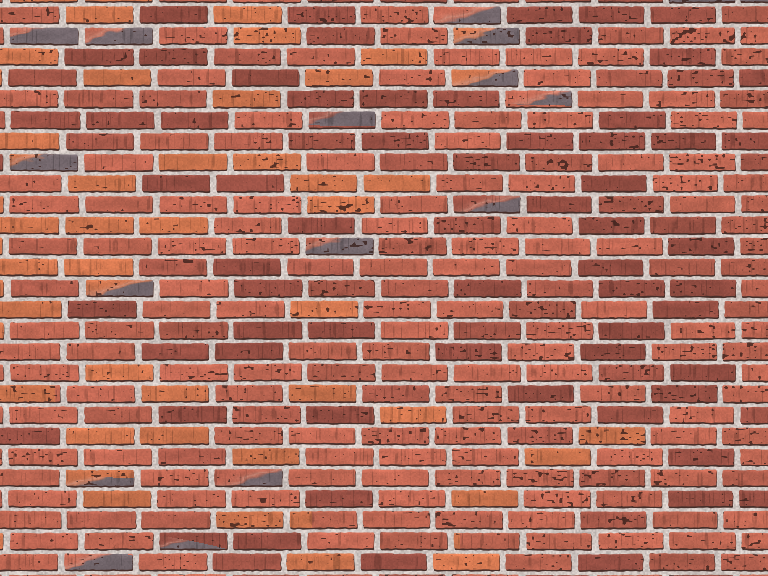
A WebGL 1 fragment shader for this texture:

```glsl
precision highp float;
// Weathered red brick wall: long courses, pale mortar, pitted faces and a few grey-flashed bricks.

uniform vec2 u_resolution;

// All lengths below are in course heights.
const float COURSES = 27.375;
const float BRICK_PITCH = 3.555;
const float COURSE_SHIFT = 0.88;
const vec2 BRICK_HALF = vec2(1.645, 0.39);

const vec3 RED = vec3(0.76, 0.41, 0.33);
const vec3 DARK_RED = vec3(0.59, 0.31, 0.265);
const vec3 ORANGE = vec3(0.81, 0.46, 0.31);
const vec3 GREY = vec3(0.46, 0.41, 0.43);
const vec3 PALE = vec3(0.80, 0.60, 0.54);
const vec3 MORTAR = vec3(0.87, 0.83, 0.81);
const vec3 SHADOW = vec3(0.23, 0.13, 0.11);

float hash(vec2 p) {
  vec3 a = fract(vec3(p.xyx) * 0.1031);
  a += dot(a, a.yzx + 33.33);
  return fract((a.x + a.y) * a.z);
}

float noise(vec2 p) {
  vec2 i = floor(p), f = fract(p);
  f = f * f * (3.0 - 2.0 * f);
  return mix(mix(hash(i), hash(i + vec2(1.0, 0.0)), f.x),
             mix(hash(i + vec2(0.0, 1.0)), hash(i + vec2(1.0)), f.x), f.y);
}

float roundBox(vec2 p, vec2 halfSize, float radius) {
  vec2 d = abs(p) - halfSize + radius;
  return length(max(d, 0.0)) + min(max(d.x, d.y), 0.0) - radius;
}

float cover(float dist, float blur) {
  return 1.0 - smoothstep(-blur, blur, dist);
}

// Fired clay colour of one brick; place runs 0..1 from the top left.
vec3 clayColor(vec2 id, vec2 place) {
  float tone = hash(id + 11.0) + 0.12 * (place.y - 0.5);
  vec3 clay = mix(DARK_RED, RED, smoothstep(0.12, 0.62, tone));
  float orangeChance = mix(0.28, 0.04, place.x);
  clay = mix(clay, ORANGE, step(hash(id + 37.0), orangeChance));
  return clay * (0.95 + 0.1 * hash(id + 53.0));
}

// Slanted grey burn with a pale rim, on a few bricks.
vec3 addFlash(vec3 clay, vec2 q, vec2 id, vec2 place) {
  float topRight = smoothstep(0.25, 0.0, place.y) * (0.4 + 0.6 * place.x);
  float bottomLeft = smoothstep(0.75, 1.0, place.y) * (1.0 - place.x);
  float chance = 0.02 + 0.15 * topRight + 0.16 * bottomLeft;
  float flashed = step(hash(id + 71.0), chance);
  float slant = q.y + 0.32 * q.x + 0.7 * hash(id + 83.0) - 0.25;
  slant += 0.25 * (noise(q * vec2(2.0, 6.0) + id * 7.0) - 0.5);
  vec3 burnt = mix(clay, PALE, 0.6 * exp(-9.0 * abs(slant + 0.12)));
  burnt = mix(burnt, GREY, smoothstep(-0.07, 0.09, slant));
  return mix(clay, burnt, flashed);
}

// Grain, vertical drag marks and dark pits.
vec3 wearFace(vec3 clay, vec2 q, vec2 id, vec2 place, float aa) {
  vec2 seed = id * vec2(17.0, 13.0);
  float grain = noise(q * 16.0 + seed);
  float blotch = noise(q * vec2(1.5, 3.0) + seed);
  float drag = noise(q * vec2(11.0, 1.2) + seed);
  clay *= 0.87 + 0.11 * grain + 0.13 * blotch;
  clay *= 1.0 - 0.17 * smoothstep(0.72, 0.92, drag);
  float rough = hash(id + 97.0) * 0.75 + 0.25 * place.x;
  float pit = noise(q * vec2(5.5, 10.0) + seed + 5.0) + 0.22 * (blotch - 0.5);
  float edge = mix(0.97, 0.76, rough);
  float depth = smoothstep(edge - aa * 0.3, edge + 0.08, pit);
  return mix(clay, SHADOW, 0.8 * depth);
}

void main() {
  vec2 uv = gl_FragCoord.xy / u_resolution;
  float aspect = u_resolution.x / u_resolution.y;
  float aa = COURSES / u_resolution.y;
  vec2 place = vec2(uv.x, 1.0 - uv.y);
  vec2 wall = place * vec2(aspect, 1.0) * COURSES;

  // Courses, with slightly uneven beds.
  float level = wall.y - 0.214 + 0.06 * (noise(wall * vec2(0.22, 0.5)) - 0.5);
  float course = floor(level);

  // Alternate courses step sideways; bricks shorten gently to the right.
  float start = 2.99 + COURSE_SHIFT * mod(course, 2.0);
  start += 0.18 * (hash(vec2(course, 5.0)) - 0.5);
  float along = (wall.x - start) / BRICK_PITCH;
  along += 0.0029 * along * along;
  vec2 id = vec2(floor(along), course) + 40.0;
  vec2 q = vec2((fract(along) - 0.5) * BRICK_PITCH, fract(level) - 0.48);

  // Slightly irregular brick outline and the shadow it casts below.
  vec2 halfSize = BRICK_HALF - vec2(0.05, 0.02) * hash(id + 3.0);
  float ragged = 0.05 * (noise(wall * 5.0) - 0.5);
  float brickDist = roundBox(q, halfSize, 0.07) + ragged;
  float shadeDist = roundBox(q - vec2(0.025, 0.075), halfSize, 0.07) + ragged;

  // Sandy mortar.
  float sand = noise(wall * 13.0);
  vec3 color = MORTAR * (0.84 + 0.2 * sand + 0.08 * (noise(wall * 1.7) - 0.5));
  color = mix(color, SHADOW, 0.92 * cover(shadeDist, 0.55 * aa));

  // Brick face over mortar and shadow.
  vec3 clay = addFlash(clayColor(id, place), q, id, place);
  clay = wearFace(clay, q, id, place, aa);
  clay *= 1.0 + 0.07 * smoothstep(-0.2, -0.36, q.y);
  color = mix(color, clay, cover(brickDist, 0.6 * aa));
  gl_FragColor = vec4(color, 1.0);
}
```
